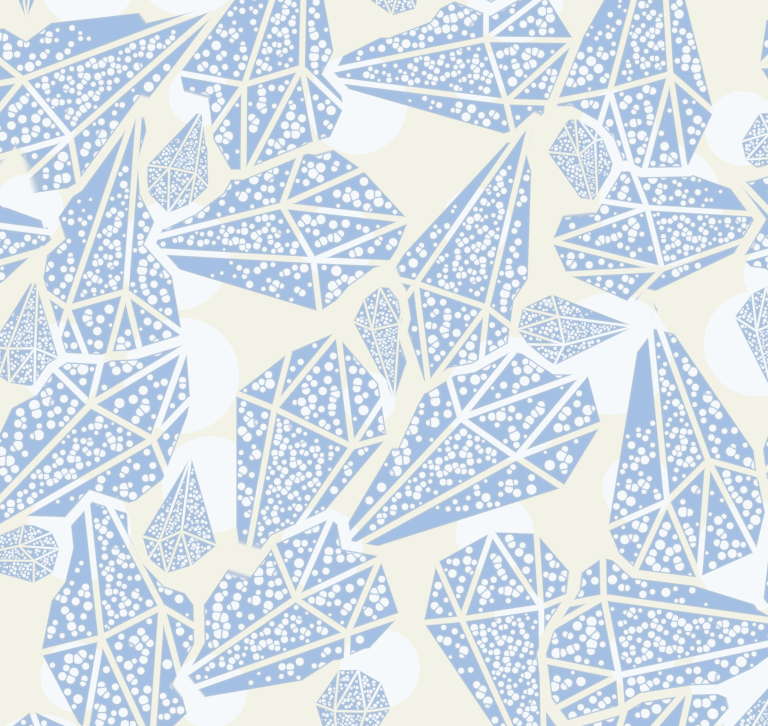
Write a Shadertoy shader that draws this pattern.

```glsl
// Scattered faceted crystals, filled with white beads, on cream with pale discs.
// Two jittered grids place large and small convex gems; competing distances
// keep them apart, and each gem is cut into facets by lines from two hubs.

const vec3 CREAM = vec3(0.950, 0.950, 0.905);
const vec3 WHITE = vec3(0.965, 0.978, 0.988);
const vec3 CLEAR_BLUE = vec3(0.640, 0.750, 0.893);
const vec3 GREY_BLUE = vec3(0.690, 0.765, 0.850);

const float GRID = 0.262;         // spacing of gems, in canvas heights
const float LARGE = 0.405;        // gem lengths
const float SMALL = 0.155;
const float SMALL_SHARE = 0.65;   // share of small sites in use
const float SMALL_LEAD = 0.022;   // advantage of small gems over large ones
const float GEM_GAP = 0.006;      // half gap between gems
const float FACET_GAP = 0.0105;   // half gap between facets, in gem lengths
const float BEAD_CELL = 0.035;    // bead spacing, in gem lengths
const float DISC_GRID = 0.19;

// Gem outline in gem lengths; the left side mirrors the right.
const vec2 TIP = vec2(0.0, -0.55);
const vec2 SHOULDER = vec2(0.30, 0.16);
const vec2 CROWN = vec2(0.18, 0.38);
const vec2 APEX = vec2(0.0, 0.46);
const vec2 MIRROR = vec2(-1.0, 1.0);

struct Gem { vec2 rim[6]; vec2 hubA; vec2 hubB; };

float hash(vec2 p) { return fract(sin(dot(p, vec2(127.1, 311.7))) * 43758.5453); }
vec2 hash2(vec2 p) { return vec2(hash(p), hash(p + 19.19)); }
float cross2(vec2 a, vec2 b) { return a.x * b.y - a.y * b.x; }

Gem makeGem(vec2 key) {
    Gem g;
    g.rim = vec2[6](TIP, SHOULDER, CROWN, APEX, CROWN * MIRROR, SHOULDER * MIRROR);
    for (int i = 0; i < 6; i++)
        g.rim[i] += (hash2(key + 7.3 * float(i)) - 0.5) * 0.09;
    vec2 j = (hash2(key + 61.7) - 0.5) * 0.12;
    g.hubA = vec2(-0.10, 0.08) + j;
    g.hubB = vec2(0.11, 0.15) + j.yx;
    return g;
}

// Convex outline: the largest distance to any edge line.
float outline(Gem g, vec2 p) {
    float d = -1e3;
    for (int i = 0; i < 6; i++) {
        vec2 e = g.rim[(i + 1) % 6] - g.rim[i];
        d = max(d, dot(p - g.rim[i], normalize(vec2(e.y, -e.x))));
    }
    return d;
}

float segment(vec2 p, vec2 a, vec2 b) {
    vec2 e = b - a;
    return length(p - a - e * clamp(dot(p - a, e) / dot(e, e), 0.0, 1.0));
}

// Distance to the lines that fan out from both hubs.
float facetLines(Gem g, vec2 p) {
    float d = segment(p, g.hubA, g.hubB);
    for (int i = 0; i < 6; i++) {
        if (i == 0 || i > 2) d = min(d, segment(p, g.hubA, g.rim[i]));
        if (i < 4) d = min(d, segment(p, g.hubB, g.rim[i]));
    }
    return d;
}

// Beads shrink to fit their facet and fade along one flank; touching ones part.
float beads(Gem g, vec2 p, vec2 key) {
    vec2 t = g.rim[0];
    bool core = cross2(g.hubA - t, p - t) < 0.0 && cross2(g.hubB - t, p - t) > 0.0
        && cross2(g.hubB - g.hubA, p - g.hubA) < 0.0;
    float cell = BEAD_CELL * (core ? 0.78 : 1.0);
    mat2 skew = mat2(0.86, 0.5, -0.5, 0.86);
    vec2 s = skew * p / cell;
    float near = 1e3, next = 1e3;
    for (int k = 0; k < 9; k++) {
        vec2 id = floor(s) + vec2(k % 3 - 1, k / 3 - 1);
        vec2 c = (id + 0.5 + (hash2(id + key) - 0.5) * 0.75) * cell * skew;
        float r = cell * mix(0.24, 0.50, hash(id + key + 5.1));
        if (cross2(g.hubB - t, c - t) < 0.0) r *= smoothstep(-0.35, 0.05, c.y);
        r = min(r, min(-outline(g, c), facetLines(g, c) - FACET_GAP) - 0.004);
        if (r < 0.14 * cell) continue;
        float d = length(p - c) - r;
        next = min(next, max(near, d));
        near = min(near, d);
    }
    return max(near, 0.5 * (near - next) + 0.05 * cell);
}

void mainImage(out vec4 fragColor, in vec2 fragCoord) {
    vec2 uv = fragCoord / iResolution.y;
    float soft = 0.85 / iResolution.y;

    // Cream ground with pale discs
    float disc = 1e3;
    for (int k = 0; k < 9; k++) {
        vec2 id = floor(uv / DISC_GRID) + vec2(k % 3 - 1, k / 3 - 1);
        vec2 c = (id + 0.2 + 0.6 * hash2(id + 3.7)) * DISC_GRID;
        disc = min(disc, length(uv - c) - mix(0.035, 0.09, hash(id + 8.3)));
    }
    vec3 color = mix(WHITE, CREAM, smoothstep(-soft, soft, disc));

    // Find the gem that owns this point, and its closest rival
    float best = 1e3, rival = 1e3, edge = 1e3, size = LARGE;
    vec2 local = vec2(0.0), owner = vec2(0.0);
    for (int k = 0; k < 18; k++) {
        float layer = float(k / 9), shift = 0.5 * layer;
        vec2 id = floor(uv / GRID + shift) + vec2(k % 3 - 1, (k / 3) % 3 - 1);
        vec2 key = id + 57.0 * layer + 11.0;
        if (layer > 0.5 && hash(key + 2.9) > SMALL_SHARE) continue;
        vec2 c = (id + 0.5 - shift + (hash2(key) - 0.5) * 0.3) * GRID;
        float len = mix(LARGE, SMALL, layer) * mix(0.9, 1.08, hash(key + 4.4));
        float a = mod(id.x + id.y, 2.0) * 1.2 + (hash(key + 1.3) - 0.5) * 0.9
            + 3.14159 * step(0.5, hash(key + 6.6));
        vec2 p = mat2(cos(a), sin(a), -sin(a), cos(a)) * (uv - c) / len;
        float d = outline(makeGem(key), p) * len;
        float rank = d - SMALL_LEAD * layer;
        rival = min(rival, max(best, rank));
        if (rank < best) { best = rank; edge = d; size = len; local = p; owner = key; }
    }
    edge = max(edge, 0.5 * (best - rival) + GEM_GAP);

    // Blue facets, white beads
    if (edge < soft) {
        Gem g = makeGem(owner);
        float facet = max(edge, (FACET_GAP - facetLines(g, local)) * size);
        float bead = max(beads(g, local, owner) * size, edge + 0.0015);
        float depth = min(-facet, bead);
        vec3 blue = mix(GREY_BLUE, CLEAR_BLUE, smoothstep(0.0, 0.004, depth));
        vec3 fill = mix(WHITE, blue, smoothstep(-soft, soft, bead));
        color = mix(fill, color, smoothstep(-soft, soft, facet));
    }
    fragColor = vec4(color, 1.0);
}
```
